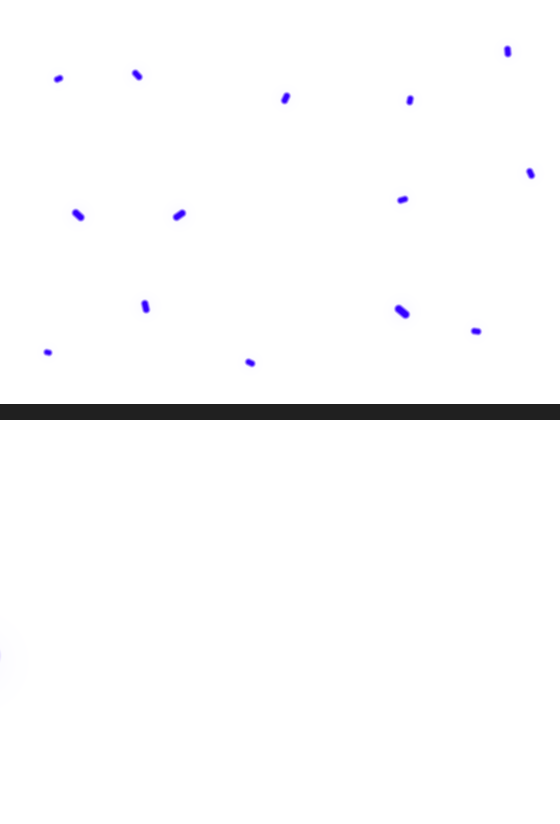
Top: the whole. Bottom: its middle third, enlarged.
A Shadertoy shader for this pattern:

```glsl
const vec3 PAPER = vec3(1.0);
const vec3 INK = vec3(0.2, 0.0, 1.0);
const vec3 HALO_TINT = vec3(0.65, 0.6, 1.0);
const ivec2 GRID = ivec2(5, 3);
const ivec2 EMPTY_CELL = ivec2(2, 1);

vec3 hash3(vec2 p) {
    vec3 q = fract(vec3(p.xyx) * vec3(0.1031, 0.1030, 0.0973));
    q += dot(q, q.yxz + 33.33);
    return fract((q.xxy + q.yzz) * q.zyx);
}

// Distance to a rounded bar centred on the origin
float capsule(vec2 p, vec2 direction, float halfLength, float radius) {
    float along = clamp(dot(p, direction), -halfLength, halfLength);
    return length(p - along * direction) - radius;
}

// Soft-edged coverage, never sharper than one pixel
float softCoverage(float dist, float softness, float pixel) {
    float edge = max(softness, pixel);
    return 1.0 - smoothstep(-edge, edge, dist);
}

// One grain: x is the ink coverage, y is the faint halo
vec2 grain(vec2 p, vec2 seed, float pixel) {
    vec3 shape = hash3(seed + 71.3);
    float size = shape.x;
    float angle = 3.14159 * shape.y;
    vec2 direction = vec2(cos(angle), sin(angle));
    float halfLength = mix(0.002, 0.011, size);
    float radius = mix(0.0064, 0.0082, size) + 0.0015 * shape.z * size;

    float dist = capsule(p, direction, halfLength, radius);
    float spread = mix(0.020, 0.030, size);
    float halo = mix(0.025, 0.065, size) * exp(-dot(p, p) / (spread * spread));
    return vec2(softCoverage(dist, 0.005, pixel), halo);
}

void mainImage(out vec4 fragColor, in vec2 fragCoord) {
    float pixel = 1.0 / iResolution.y;
    vec2 canvas = iResolution.xy * pixel;
    vec2 p = fragCoord * pixel;
    vec2 cellSize = canvas / vec2(GRID);

    // Scatter one grain per cell, leaving the middle open
    float ink = 0.0;
    float halo = 0.0;
    for (int row = 0; row < GRID.y; row++) {
        for (int column = 0; column < GRID.x; column++) {
            ivec2 cell = ivec2(column, row);
            if (cell == EMPTY_CELL) continue;
            vec2 seed = vec2(cell) + 5.7;
            vec2 jitter = mix(vec2(0.2), vec2(0.8), hash3(seed).xy);
            vec2 center = (vec2(cell) + jitter) * cellSize;
            vec2 layer = grain(p - center, seed, pixel);
            ink = max(ink, layer.x);
            halo += layer.y;
        }
    }

    vec3 color = mix(PAPER, HALO_TINT, min(halo, 1.0));
    color = mix(color, INK, ink);
    fragColor = vec4(color, 1.0);
}
```
